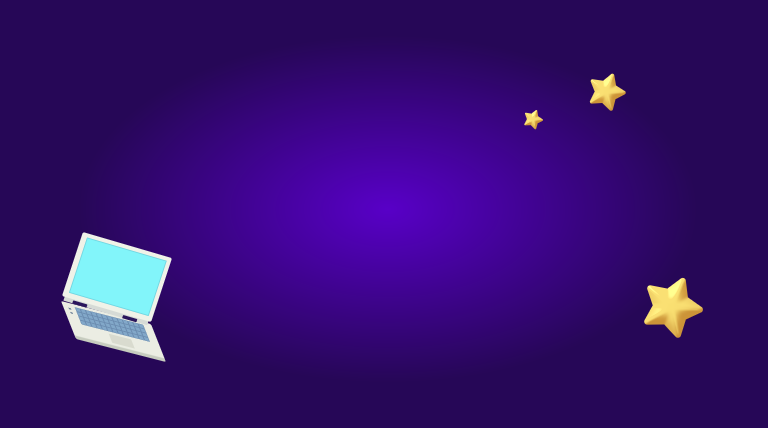
Give the GLSL for this background, as a WebGL 2 fragment shader.

```glsl
#version 300 es
precision highp float;
// A violet elliptical glow on deep indigo, with a tilted open laptop and three puffy stars.
// Laptop parts are rounded boxes in skewed panel axes; stars are folded distance fields
// shaded by their slope. The canvas is 100 units wide.
uniform vec2 u_resolution;
out vec4 fragColor;

float pixel;

float cover(float d) { return clamp(0.5 - d / pixel, 0.0, 1.0); }

void paint(inout vec3 base, vec3 color, float d) { base = mix(base, color, cover(d)); }

// Rounded box from lo to hi in panel coordinates, with size in canvas units
float panelBox(vec2 uv, vec2 size, vec2 lo, vec2 hi, float radius) {
  vec2 q = (abs(uv - 0.5 * (lo + hi)) - 0.5 * (hi - lo)) * size + radius;
  return length(max(q, 0.0)) + min(max(q.x, q.y), 0.0) - radius;
}

// Rounded five-pointed star of unit radius, first tip along +x
float starDistance(vec2 p) {
  float sector = 6.2831853 / 5.0;
  float angle = abs(mod(atan(p.y, p.x) + 0.5 * sector, sector) - 0.5 * sector);
  vec2 tip = vec2(0.91, 0.0);
  vec2 edge = 0.5 * vec2(cos(0.5 * sector), sin(0.5 * sector)) - tip;
  vec2 w = length(p) * vec2(cos(angle), sin(angle)) - tip;
  float d = length(w - edge * clamp(dot(w, edge) / dot(edge, edge), 0.0, 1.0));
  return -sign(edge.x * w.y - edge.y * w.x) * d - 0.1;
}

void paintStar(inout vec3 color, vec2 p, vec2 center, float radius, float turn) {
  vec2 q = (p - center) / radius;
  if (length(q) > 1.3) return;
  float c = cos(turn), s = sin(turn);
  mat2 unturn = mat2(c, -s, s, c);
  float d = starDistance(unturn * q);
  // Wide differences soften the ridges between arms
  vec2 e = vec2(0.1, 0.0);
  vec2 slope = vec2(starDistance(unturn * (q + e)) - starDistance(unturn * (q - e)),
                    starDistance(unturn * (q + e.yx)) - starDistance(unturn * (q - e.yx))) / 0.2;
  vec3 normal = normalize(vec3(slope * smoothstep(-0.55, 0.05, d), 0.75));
  float light = dot(normal, normalize(vec3(-0.4, 0.55, 0.85)));
  vec3 gold = mix(vec3(0.80, 0.58, 0.22), vec3(0.98, 0.88, 0.45), smoothstep(0.1, 0.85, light));
  gold += 0.12 * smoothstep(0.92, 1.0, light);
  paint(color, gold, d * radius);
}

void paintLaptop(inout vec3 color, vec2 p) {
  vec3 shell = vec3(0.92, 0.93, 0.89);

  // Base with a shaded front lip
  mat2 axes = mat2(11.72, -3.0, 1.95, -4.95);
  vec2 uv = inverse(axes) * (p - vec2(7.94, 16.54));
  vec2 size = abs(determinant(axes)) / vec2(length(axes[1]), length(axes[0]));
  vec3 deck = mix(shell, vec3(0.78, 0.80, 0.75), smoothstep(0.88, 0.93, uv.y));
  paint(color, deck, panelBox(uv, size, vec2(0.0), vec2(1.0), 0.22));

  // Keyboard tray and repeated keys
  vec2 lo = vec2(0.14, 0.08), hi = vec2(0.90, 0.53);
  float tray = panelBox(uv, size, lo, hi, 0.08);
  paint(color, vec3(0.42, 0.55, 0.69), tray);
  vec2 key = (uv - lo) / (hi - lo) * vec2(13.0, 4.0);
  float cap = panelBox(fract(key), size * (hi - lo) / vec2(13.0, 4.0), vec2(0.12), vec2(0.88), 0.04);
  paint(color, vec3(0.51, 0.66, 0.79), max(cap, tray));

  // Trackpad and two small side marks
  paint(color, vec3(0.85, 0.86, 0.81), panelBox(uv, size, vec2(0.43, 0.60), vec2(0.68, 0.84), 0.08));
  for (float i = 0.0; i < 2.0; i++) {
    vec2 mark = vec2(0.06, 0.14 + 0.11 * i);
    paint(color, vec3(0.40, 0.48, 0.58), panelBox(uv, size, mark, mark + vec2(0.025, 0.04), 0.05));
  }

  // Hinge bar with two dark gaps
  axes = mat2(11.6, -3.4, 2.73, 8.33);
  uv = inverse(axes) * (p - vec2(8.07, 17.19));
  size = vec2(length(axes[0]), length(axes[1]));
  paint(color, vec3(0.84, 0.86, 0.84), panelBox(uv, size, vec2(0.03, -0.06), vec2(0.97, 0.03), 0.1));
  for (float i = 0.0; i < 2.0; i++) {
    vec2 gap = vec2(0.13 + 0.56 * i, -0.065);
    paint(color, vec3(0.17, 0.09, 0.36), panelBox(uv, size, gap, gap + vec2(0.16, 0.05), 0.12));
  }

  // Lid and glowing screen
  paint(color, shell + 0.02, panelBox(uv, size, vec2(0.0), vec2(1.0), 0.25));
  float screen = panelBox(uv, size, vec2(0.06, 0.075), vec2(0.955, 0.94), 0.08);
  vec3 cyan = mix(vec3(0.51, 0.96, 0.98), vec3(0.42, 0.82, 0.87), smoothstep(-0.2, 0.0, screen));
  paint(color, cyan, screen);
}

void main() {
  pixel = 100.0 / u_resolution.x;
  vec2 p = gl_FragCoord.xy * pixel;

  // Elliptical glow
  float reach = length((p - vec2(50.5, 28.5)) / vec2(40.3, 22.6));
  vec3 color = mix(vec3(0.345, 0.0, 0.78), vec3(0.15, 0.027, 0.34), min(reach, 1.0));

  paintLaptop(color, p);
  paintStar(color, p, vec2(87.45, 15.75), 4.05, -0.09);
  paintStar(color, p, vec2(78.95, 43.75), 2.5, -0.04);
  paintStar(color, p, vec2(69.4, 40.17), 1.3, -0.06);
  fragColor = vec4(color, 1.0);
}
```
